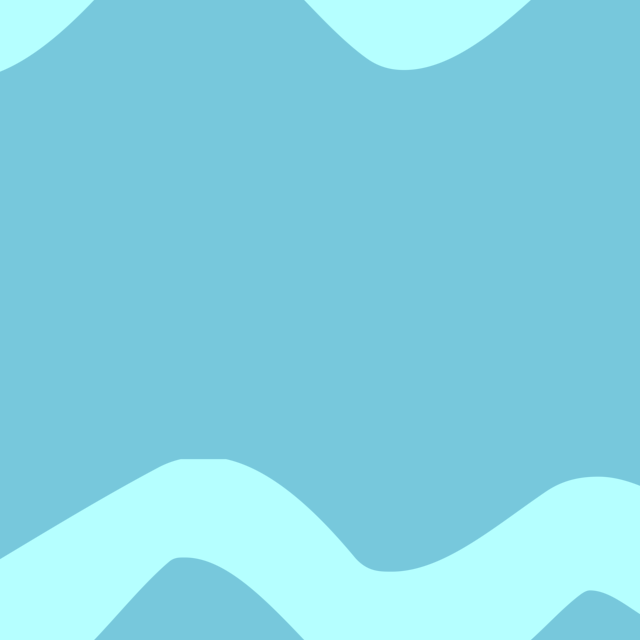
Reproduce this background procedurally as a Shadertoy shader.

```glsl
// Pale rolling wave band on flat blue, repeating vertically across the canvas.

// Cubic curve between two knots, each holding x, height and slope.
float bend(float x, vec3 a, vec3 b) {
    float span = b.x - a.x;
    float t = (x - a.x) / span;
    float s = 1.0 - t;
    return s * s * ((1.0 + 2.0 * t) * a.y + t * span * a.z)
         + t * t * ((3.0 - 2.0 * t) * b.y - s * span * b.z);
}

// Upper edge of the band, with its first crest cut flat.
float crestLine(float x) {
    vec3 knots[8] = vec3[8](
        vec3(0.0, 0.1263, 0.6), vec3(0.2474, 0.2695, 0.53),
        vec3(0.319, 0.2865, 0.0), vec3(0.5534, 0.1302, -1.2),
        vec3(0.612, 0.1068, 0.0), vec3(0.8529, 0.2318, 0.68),
        vec3(0.9349, 0.2552, 0.0), vec3(1.0, 0.2409, -0.4));
    float height = knots[0].y;
    for (int i = 0; i < 7; i++)
        if (x >= knots[i].x) height = bend(x, knots[i], knots[i + 1]);
    return min(height, 0.2826);
}

// Lower edge of the band, dipping below the tile boundary.
float troughLine(float x) {
    vec3 knots[11] = vec3[11](
        vec3(0.0, -0.112, 0.4), vec3(0.1471, 0.0, 1.05),
        vec3(0.2643, 0.1224, 0.85), vec3(0.2891, 0.1289, 0.0),
        vec3(0.4753, 0.0, -1.05), vec3(0.5729, -0.0911, -0.72),
        vec3(0.6315, -0.1094, 0.0), vec3(0.8294, 0.0, 0.9),
        vec3(0.901, 0.0664, 0.8), vec3(0.9219, 0.0775, 0.0),
        vec3(1.0, 0.0404, -0.65));
    float height = knots[0].y;
    for (int i = 0; i < 10; i++)
        if (x >= knots[i].x) height = bend(x, knots[i], knots[i + 1]);
    return height;
}

// Smooth coverage of the positive side of an edge.
float coverage(float d) {
    float edge = max(length(vec2(dFdx(d), dFdy(d))), 1e-5);
    return smoothstep(-0.8, 0.8, d / edge);
}

void mainImage(out vec4 fragColor, in vec2 fragCoord) {
    vec2 uv = fragCoord / iResolution.xy;
    float crest = crestLine(uv.x);
    float trough = troughLine(uv.x);

    // Draw the band and its copy one tile higher.
    float foam = 0.0;
    for (int row = 0; row < 2; row++) {
        float y = uv.y - float(row);
        foam = max(foam, coverage(y - trough) * coverage(crest - y));
    }

    vec3 water = vec3(0.467, 0.784, 0.863);
    vec3 paleFoam = vec3(0.71, 1.0, 1.0);
    fragColor = vec4(mix(water, paleFoam, foam), 1.0);
}
```
